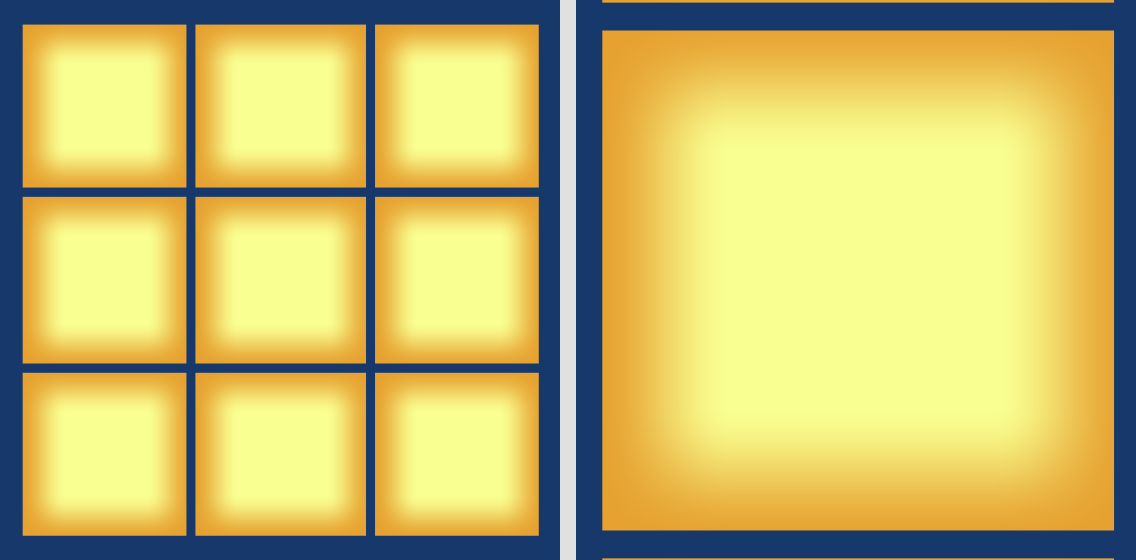
Left, the full canvas; right, a detail of the centre.
Reproduce this pattern procedurally as a WebGL 1 fragment shader.

```glsl
precision highp float;

uniform vec2 u_resolution;

const vec3 FRAME_BLUE = vec3(0.09, 0.22, 0.42);
const vec3 EDGE_ORANGE = vec3(0.902, 0.631, 0.185);
const vec3 CORE_YELLOW = vec3(0.976, 1.0, 0.567);

const vec2 GRID_CENTER = vec2(0.5013, 0.4997);
const vec2 PANE_PITCH = vec2(0.3146, 0.3109);
const vec2 MIDDLE_HALF = vec2(0.1523, 0.1488);
const vec2 OUTER_HALF = vec2(0.1462, 0.1455);
const vec2 GLOW_SHIFT = vec2(0.003, 0.0);

// Index of the nearest pane, from -1 to 1 on each axis
vec2 paneIndex(vec2 p, vec2 pitch) {
  return clamp(floor(p / pitch + 0.5), -1.0, 1.0);
}

// Antialiased coverage of a box centred on the origin
float boxCoverage(vec2 p, vec2 halfSize, vec2 pixel) {
  vec2 inside = clamp((halfSize - abs(p)) / pixel + 0.5, 0.0, 1.0);
  return inside.x * inside.y;
}

// Soft box: the product of two ramps rounds the corners
float boxGlow(vec2 p, vec2 halfSize, float rampStart, float rampEnd) {
  vec2 ramp = smoothstep(rampStart, rampEnd, halfSize - abs(p));
  return ramp.x * ramp.y;
}

void main() {
  vec2 pixel = 1.0 / u_resolution;
  vec2 p = gl_FragCoord.xy * pixel - GRID_CENTER;

  // Three by three panes, the middle row and column slightly larger
  vec2 index = paneIndex(p, PANE_PITCH);
  vec2 local = p - index * PANE_PITCH;
  vec2 halfSize = mix(MIDDLE_HALF, OUTER_HALF, abs(index));

  // Warm glow fading from the core to the pane edges
  float glow = boxGlow(local - GLOW_SHIFT, halfSize, -0.009, 0.075);
  vec3 pane = mix(EDGE_ORANGE, CORE_YELLOW, glow);

  vec3 color = mix(FRAME_BLUE, pane, boxCoverage(local, halfSize, pixel));
  gl_FragColor = vec4(color, 1.0);
}
```
